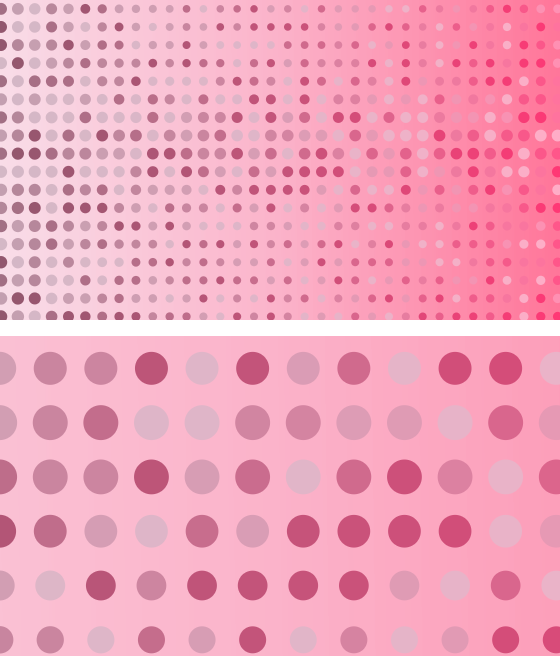
Top: the whole. Bottom: its middle third, enlarged.
Write a Shadertoy shader that draws this pattern.

```glsl
// Grid of soft mauve and rose dots on a pale-to-hot pink horizontal gradient.
#define PITCH vec2(0.03012, 0.03232)  // dot spacing, in canvas widths
#define FIRST vec2(0.0018, 0.0158)    // first dot centre, from the top left
#define R_SMALL 0.0066
#define R_LARGE 0.0106
#define BAND_Y 0.255                  // height of the row of large dots, from the top
#define BAND_WIDTH 0.105
#define LEFT_FADE 0.19                // reach of the large dots at the left edge
#define TONES 5.0
#define STRIPES 36.0                  // faint steps in the gradient

float hash(vec2 p) {
    vec3 q = fract(p.xyx * vec3(0.1031, 0.1030, 0.0973));
    q += dot(q, q.yzx + 33.33);
    return fract((q.x + q.y) * q.z);
}

// Three-stop horizontal ramp
vec3 ramp(vec3 left, vec3 middle, vec3 right, float x) {
    return x < 0.5 ? mix(left, middle, 2.0 * x) : mix(middle, right, 2.0 * x - 1.0);
}

vec3 background(vec2 p) {
    float x = clamp(p.x + 0.03 * (0.28 - p.y) * (1.0 - p.x), 0.0, 1.0);
    float stepped = (floor(x * STRIPES) + 0.5) / STRIPES;
    x = mix(x, stepped, 0.45);
    return ramp(vec3(0.975, 0.865, 0.91), vec3(0.985, 0.70, 0.79), vec3(1.0, 0.46, 0.60), x);
}

// Dots swell at the left edge, along the band and slightly at the right
float dotRadius(vec2 c) {
    float left = exp(-pow(max(c.x, 0.0) / LEFT_FADE, 2.0));
    float band = exp(-pow((c.y - BAND_Y) / BAND_WIDTH, 2.0));
    float right = 0.3 * smoothstep(0.8, 1.0, c.x);
    float swell = 1.0 - (1.0 - left) * (1.0 - 0.9 * band) * (1.0 - right);
    return mix(R_SMALL, R_LARGE, swell) + 0.001 * c.y;
}

// Each dot takes one of a few tones between light and dark
vec3 dotColor(vec2 cell, float x) {
    x = clamp(x, 0.0, 1.0);
    vec3 light = ramp(vec3(0.83, 0.72, 0.775), vec3(0.88, 0.71, 0.785), vec3(1.0, 0.68, 0.78), x);
    vec3 dark = ramp(vec3(0.57, 0.34, 0.43), vec3(0.77, 0.33, 0.48), vec3(1.0, 0.22, 0.46), x);
    float tone = floor(TONES * pow(hash(cell + 17.0), 1.15)) / (TONES - 1.0);
    return mix(light, dark, min(tone, 1.0));
}

void mainImage(out vec4 fragColor, in vec2 fragCoord) {
    vec2 p = vec2(fragCoord.x, iResolution.y - fragCoord.y) / iResolution.x;

    // Nearest grid dot
    vec2 cell = floor((p - FIRST) / PITCH + 0.5);
    vec2 center = FIRST + cell * PITCH;

    // Antialiased disc
    float edge = length(p - center) - dotRadius(center);
    float cover = clamp(0.5 - edge * iResolution.x, 0.0, 1.0);
    vec3 color = mix(background(p), dotColor(cell, center.x), cover);
    fragColor = vec4(color, 1.0);
}
```
